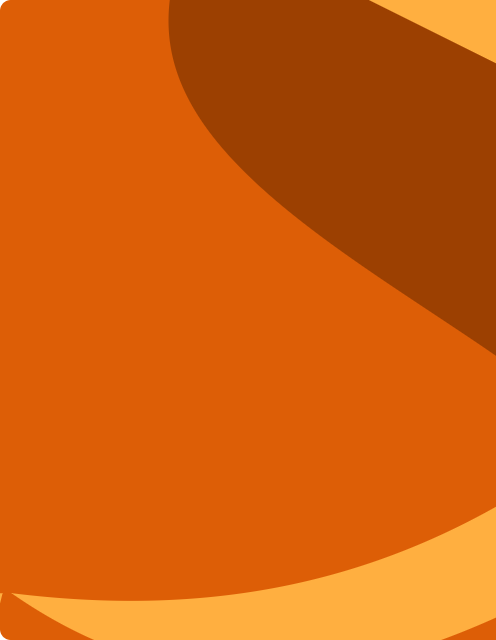
Reproduce this background procedurally as a Shadertoy shader.

```glsl
// Flat orange panel with a dark curved sweep, a gold corner and a gold crescent.
#define ORANGE vec3(0.867, 0.369, 0.024)
#define BROWN vec3(0.612, 0.251, 0.004)
#define GOLD vec3(1.0, 0.686, 0.251)
#define PAPER vec3(1.0)
#define ASPECT 0.776
#define CORNER_RADIUS 0.017
#define CRESCENT_TIP vec2(0.0182, 0.927)

// Antialiased coverage of the region where f is negative.
float cover(float f) {
    float slope = length(vec2(dFdx(f), dFdy(f)));
    return clamp(0.5 - f / max(slope, 1e-5), 0.0, 1.0);
}

// Left boundary of the brown sweep, as x for a depth below the top.
float sweepEdge(float depth) {
    float d = min(depth, 0.6);
    return 0.2656 + d * (-0.12 + d * (1.76 + d * (2.031 - d * 3.307)));
}

// Upper and lower boundaries of the crescent, as depth for x.
float crescentTop(float x) {
    return 0.9245 + x * (0.1336 - x * (0.2814 + x * 0.1433));
}

float crescentBottom(float x) {
    float u = x - CRESCENT_TIP.x;
    return CRESCENT_TIP.y + u * (0.696 + u * (-1.0445 + u * 0.2536));
}

void mainImage(out vec4 fragColor, in vec2 fragCoord) {
    // Units of canvas height, with y measured down from the top.
    vec2 uv = fragCoord / iResolution.xy;
    vec2 p = vec2(uv.x * ASPECT, 1.0 - uv.y);

    // Brown sweep and the gold corner above it.
    float sweep = cover(sweepEdge(p.y) - p.x);
    float corner = cover(p.y - 0.497 * (p.x - 0.577));

    // Gold crescent, and the sliver beside its tip.
    float crescent = min(cover(crescentTop(p.x) - p.y),
                         cover(p.y - crescentBottom(p.x)));
    float sliver = min(cover(0.927 - p.y),
                       cover(p.x - 0.25 * (0.943 - p.y)));

    vec3 color = mix(ORANGE, BROWN, sweep);
    color = mix(color, GOLD, corner);
    color = mix(color, GOLD, max(crescent, sliver));

    // Rounded corners on the left side.
    vec2 q = vec2(CORNER_RADIUS - p.x, abs(p.y - 0.5) - 0.5 + CORNER_RADIUS);
    float panel = length(max(q, 0.0)) + min(max(q.x, q.y), 0.0) - CORNER_RADIUS;
    float inside = clamp(0.5 - panel * iResolution.y, 0.0, 1.0);
    color = mix(PAPER, color, inside);

    fragColor = vec4(color, 1.0);
}
```
